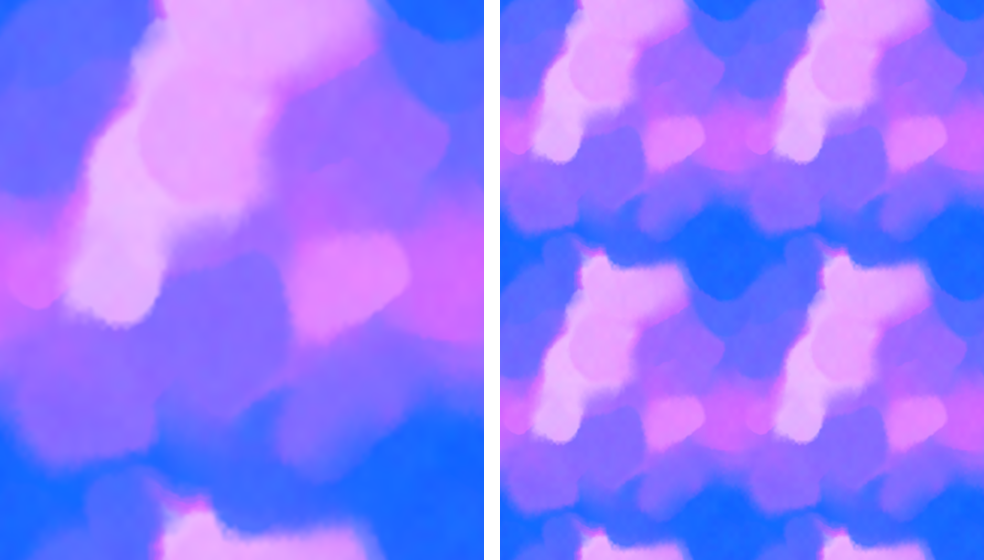
Left: one tile. Right: repeated 2 by 2.
A WebGL 2 fragment shader for this background:

```glsl
#version 300 es
precision highp float;
precision highp int;
// Seamless wash of soft blue, violet and pink paint dabs with a pale drifting stream.

uniform vec2 u_resolution;
out vec4 fragColor;

const float TAU = 6.28318;
const ivec2 DAB_GRID = ivec2(5, 6);

// Integer hash giving two values in 0..1
vec2 hash2(ivec2 cell) {
    uvec2 v = uvec2(cell) * 1664525u + 1013904223u;
    for (int i = 0; i < 2; i++) {
        v.x += v.y * 1664525u;
        v.y += v.x * 1664525u;
        v ^= v >> 16u;
    }
    return vec2(v >> 8u) / 16777216.0;
}

// Signed two-channel value noise, wrapping after `cells` cells
vec2 noise2(vec2 uv, float cells) {
    vec2 g = uv * cells, f = fract(g);
    f = f * f * (3.0 - 2.0 * f);
    ivec2 a = ivec2(mod(floor(g), cells));
    ivec2 b = ivec2(mod(floor(g) + 1.0, cells));
    int seed = int(cells) * 17;
    vec2 low = mix(hash2(a + seed), hash2(ivec2(b.x, a.y) + seed), f.x);
    vec2 high = mix(hash2(ivec2(a.x, b.y) + seed), hash2(b + seed), f.x);
    return 2.0 * mix(low, high, f.y) - 1.0;
}

// Shortest offset on the repeating tile
vec2 wrapOffset(vec2 d) { return d - round(d); }

// Broad layout: 0 is deep blue, 1 is pale pink
float layoutTone(vec2 uv) {
    // Blue band low down, bluer upper corners
    float band = 0.5 + 0.5 * cos(TAU * (uv.y - 0.15));
    vec2 corner = 0.5 + 0.5 * cos(TAU * (uv - vec2(0.03, 0.95)));
    float tone = 0.55 - 0.43 * band * band * band - 0.25 * corner.x * corner.y;

    // Pink belt, strongest near the side edges
    float beltY = wrapOffset(uv - 0.46).y / 0.15;
    float beltX = (0.5 + 0.5 * cos(3.0 * TAU * uv.x)) * (0.5 + 0.5 * cos(TAU * (uv.x - 0.87)));
    tone += 0.31 * exp(-beltY * beltY) * beltX;

    // Pale winding stream
    vec2 centre = vec2(0.36 + 0.1 * sin(TAU * (uv.y - 0.72)), 0.8);
    vec2 d = abs(wrapOffset(uv - centre));
    float stream = (1.0 - smoothstep(0.09, 0.19, d.x)) * (1.0 - smoothstep(0.28, 0.36, d.y));
    return mix(tone, 0.95, stream);
}

vec3 palette(float t) {
    vec3 c = mix(vec3(0.08, 0.40, 1.0), vec3(0.35, 0.42, 1.0), smoothstep(0.0, 0.25, t));
    c = mix(c, vec3(0.62, 0.42, 1.0), smoothstep(0.25, 0.47, t));
    c = mix(c, vec3(0.80, 0.41, 1.0), smoothstep(0.49, 0.67, t));
    c = mix(c, vec3(0.88, 0.47, 1.0), smoothstep(0.67, 0.81, t));
    return mix(c, vec3(0.92, 0.71, 1.0), smoothstep(0.78, 0.95, t));
}

void main() {
    vec2 uv = gl_FragCoord.xy / u_resolution;
    vec2 aspect = vec2(u_resolution.x / u_resolution.y, 1.0);

    // Wobble from broad bends down to frayed edges
    vec2 p = uv + 0.045 * noise2(uv, 4.0) + 0.018 * noise2(uv, 11.0) + 0.004 * noise2(uv, 80.0);
    vec3 color = palette(layoutTone(p));

    // Overlapping dabs, painted in shuffled order
    int count = DAB_GRID.x * DAB_GRID.y;
    for (int i = 0; i < count; i++) {
        int k = i * 7 % count;
        ivec2 cell = ivec2(k % DAB_GRID.x, k / DAB_GRID.x);
        vec2 jitter = hash2(cell + 31), shape = hash2(cell + 67), turn = hash2(cell + 103) * TAU;
        vec2 centre = (vec2(cell) + jitter) / vec2(DAB_GRID);
        vec2 d = wrapOffset(p - centre) * aspect;

        // Each dab has one crisp side and one soft side
        float facing = dot(d, vec2(cos(turn.x), sin(turn.x))) / (length(d) + 0.0001);
        float softness = mix(0.12, 0.95, 0.5 + 0.5 * facing);
        vec2 axis = vec2(cos(turn.y), sin(turn.y));
        vec2 q = abs(vec2(dot(d, axis), dot(d, vec2(-axis.y, axis.x))));
        q /= mix(0.08, 0.18, shape.x) * vec2(1.25, 0.85);
        float radius = pow(q.x * q.x * q.x + q.y * q.y * q.y, 1.0 / 3.0);
        float cover = 0.88 * (1.0 - smoothstep(1.0 - softness, 1.0, radius));
        float tone = layoutTone(centre) + 0.2 * (shape.y - 0.5);
        color = mix(color, palette(clamp(tone, 0.0, 1.0)), cover);
    }

    // Faint mottling
    color.rg += 0.012 * noise2(uv, 45.0) + 0.015 * noise2(uv, 16.0);
    fragColor = vec4(clamp(color, 0.0, 1.0), 1.0);
}
```
